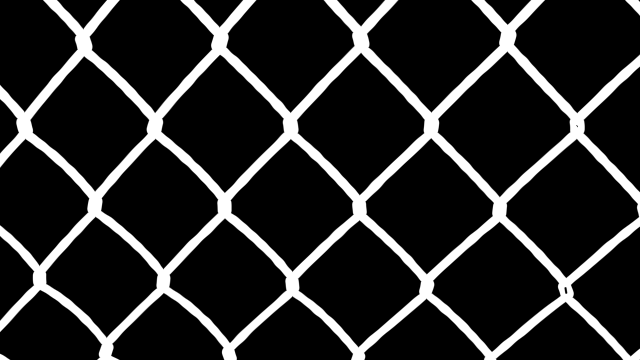
Give the GLSL for this pattern, as a Shadertoy shader.

```glsl
// Chain-link fence: white bowed wires hooked at oval knots on black, in slight perspective.

// All lengths are fractions of the canvas height.
const vec3  BACK_COLOR = vec3(0.0);
const vec3  WIRE_COLOR = vec3(1.0);
const float WIRE_RADIUS = 0.0122;
const float KNOT_RADIUS = 0.0198;
const float KNOT_HALF_LENGTH = 0.0100;
const float HOOK_OFFSET = 0.0180;    // wire ends above and below a knot centre
const float ROW_SHRINK = 0.045;      // wires and knots get finer down the rows
const float KNOT_TILT = 0.0030;
const float EDGE_WEAR = 0.0007;
const int   FIRST_ROW = -1;
const int   LAST_ROW = 4;
const int   SIDE_COLUMNS = 3;

// Knot centre (y down) for half-column u and row v, with the mesh widening up and right.
vec2 knotCenter(float u, float v) {
    float x = 0.8050 + 0.0023 * v + (0.1963 - 0.0045 * v) * u + 0.0018 * u * u;
    float y = 0.1134 + 0.2431 * v - 0.0058 * v * v + (0.0021 * v - 0.0022) * u;
    return vec2(x, y);
}

float rowScale(float v) {
    return 1.07 - ROW_SHRINK * v;
}

// Distance to a strand from a to b, bowed sideways by a parabola.
float bowedStrand(vec2 p, vec2 a, vec2 b, float bow) {
    vec2 ab = b - a;
    float h = clamp(dot(p - a, ab) / dot(ab, ab), 0.0, 1.0);
    vec2 normal = normalize(vec2(ab.y, -ab.x));
    return length(p - a - ab * h - normal * bow * 4.0 * h * (1.0 - h));
}

// Upright capsule, sheared by the given tilt.
float knot(vec2 p, float halfLength, float radius, float tilt) {
    vec2 axis = vec2(tilt, halfLength);
    float h = clamp(dot(p, axis) / dot(axis, axis), -1.0, 1.0);
    return length(p - axis * h) - radius;
}

// Small layered ripples that roughen the outline.
float edgeWear(vec2 p) {
    return EDGE_WEAR * (sin(p.x * 71.0 + 2.0 * sin(p.y * 43.0))
                      + 0.5 * sin(p.y * 157.0 + p.x * 93.0));
}

float fence(vec2 p) {
    float solid = 1.0;
    float eyes = 1.0;
    vec2 hook = vec2(0.0, HOOK_OFFSET);

    for (int row = FIRST_ROW; row <= LAST_ROW; row++) {
        float v = float(row);
        float scale = rowScale(v);
        for (int column = -SIDE_COLUMNS; column <= SIDE_COLUMNS; column++) {
            float u = 2.0 * float(column) + mod(v + 1.0, 2.0);
            vec2 center = knotCenter(u, v);
            vec2 local = p - center;

            // Two strands run down to the neighbouring knots.
            float rightBow = max(0.0, 0.0035 + 0.0021 * v - 0.0012 * u);
            float right = bowedStrand(p, center + hook, knotCenter(u + 1.0, v + 1.0) - hook, rightBow);
            float left = bowedStrand(p, center + hook, knotCenter(u - 1.0, v + 1.0) - hook, -0.0025);
            solid = min(solid, min(right, left) - WIRE_RADIUS * scale);

            // Hooked loops, each leaning a little differently.
            float tilt = KNOT_TILT * sin(1.7 * u + 2.3 * v);
            solid = min(solid, knot(local, KNOT_HALF_LENGTH * scale, KNOT_RADIUS * scale, tilt));

            // Slits that open in the loops toward the lower right.
            float opening = u - 3.6 + 0.5 * (v - 1.0);
            if (u > 3.5 && opening > 0.0) {
                eyes = min(eyes, knot(local, 0.0045 * opening, 0.0020 * opening, 0.001));
            }
        }
    }
    return max(solid + edgeWear(p), -eyes);
}

void mainImage(out vec4 fragColor, in vec2 fragCoord) {
    vec2 p = fragCoord / iResolution.y;
    p.y = 1.0 - p.y;
    float pixel = 1.0 / iResolution.y;
    float coverage = 1.0 - smoothstep(-0.75 * pixel, 0.75 * pixel, fence(p));
    fragColor = vec4(mix(BACK_COLOR, WIRE_COLOR, coverage), 1.0);
}
```
